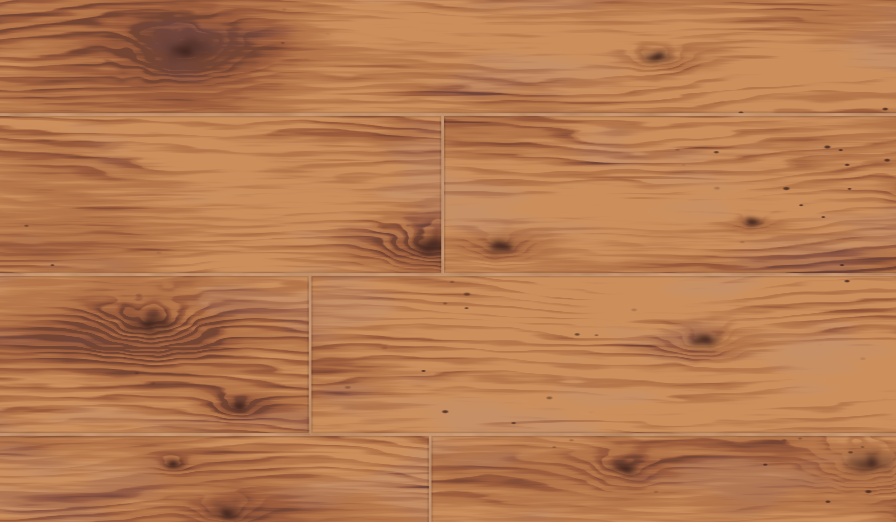
Give the GLSL for this texture, as a Shadertoy shader.

```glsl
// Four rows of warm, knotty wood planks divided by thin pale joints.
// Grain is the contour lines of a noise-warped height field; knots add
// bumps to that field so the growth rings bend and close around them.

const float ROW_HEIGHT = 0.3065;   // all lengths in canvas heights
const float ROW_ORIGIN = -0.139;
const vec4  BUTT_JOINTS = vec4(0.824, 0.594, 0.848, -1.0); // x, bottom row first
const float JOINT_HALF_WIDTH = 0.0026;
const float RING_FREQUENCY = 50.0;
const float KNOT_SPACING = 0.43;
const float KNOT_CHANCE = 0.88;
const vec2  KNOT_RADIUS = vec2(0.014, 0.058);
const vec2  KNOT_STRETCH = vec2(1.8, 1.0);
const vec2  PIT_CELL = vec2(0.040, 0.025);
const float BROAD_TONE = 0.52;     // contrast of bands and of large patches
const float PATCH_TONE = 0.42;
const float FIBRE_TONE = 0.27;

const vec3 HONEY  = vec3(0.80, 0.560, 0.360);
const vec3 AMBER  = vec3(0.71, 0.460, 0.285);
const vec3 BROWN  = vec3(0.61, 0.360, 0.235);
const vec3 UMBER  = vec3(0.46, 0.270, 0.200);
const vec3 CORE   = vec3(0.25, 0.140, 0.115);
const vec3 GROUT  = vec3(0.78, 0.590, 0.450);

float hash(vec2 p) {
    vec3 q = fract(p.xyx * 0.1031);
    q += dot(q, q.yzx + 33.33);
    return fract((q.x + q.y) * q.z);
}

float cornerSlope(vec2 cell, vec2 offset) {
    float angle = 6.28318 * hash(cell);
    return dot(vec2(cos(angle), sin(angle)), offset);
}

float gradientNoise(vec2 p) {
    vec2 i = floor(p), f = p - i;
    vec2 u = f * f * f * (f * (f * 6.0 - 15.0) + 10.0);
    vec2 e = vec2(1.0, 0.0);
    return mix(mix(cornerSlope(i, f), cornerSlope(i + e, f - e), u.x),
               mix(cornerSlope(i + e.yx, f - e.yx), cornerSlope(i + 1.0, f - 1.0), u.x), u.y);
}

float fbm(vec2 p) {
    float sum = 0.0, gain = 1.0;
    for (int i = 0; i < 3; i++) {
        sum += gain * gradientNoise(p);
        p = p * 2.03 + 17.0;
        gain *= 0.5;
    }
    return sum;
}

float buttJoint(float row) {
    return BUTT_JOINTS[int(clamp(row, 0.0, 3.0))];
}

// Returns ring bump, brown halo and dark core from the knots near p
vec3 knots(vec2 p, float row, float side) {
    vec3 total = vec3(0.0);
    float cell = floor(p.x / KNOT_SPACING);
    vec2 ragged = 0.22 * vec2(gradientNoise(p * 28.0), gradientNoise(p * 28.0 + 9.0));
    for (int i = -1; i <= 1; i++) {
        vec2 id = vec2(cell + float(i) + 20.0, row * 7.0 + 3.0);
        vec2 center = vec2((cell + float(i) + hash(id)) * KNOT_SPACING,
                           (row + mix(0.15, 0.85, hash(id + 41.0))) * ROW_HEIGHT + ROW_ORIGIN);
        float present = step(hash(id + 83.0), KNOT_CHANCE)
                      * step(abs(step(buttJoint(row), center.x) - side), 0.5);
        float size = hash(id + 127.0);
        float radius = mix(KNOT_RADIUS.x, KNOT_RADIUS.y, size * size);
        vec2 d = (p - center) / (KNOT_STRETCH * radius) + ragged;
        float core = exp(-dot(d, d) * mix(3.0, 9.0, size));
        float halo = exp(-dot(d, d * vec2(0.28, 0.6)));
        total += present * vec3(1.7 * radius * exp(-dot(d, d)), halo, core);
    }
    return total;
}

// Small dark pits, gathered in patches
float pits(vec2 p) {
    vec2 cell = floor(p / PIT_CELL);
    vec2 jitter = 0.25 + 0.5 * vec2(hash(cell + 5.0), hash(cell + 61.0));
    vec2 d = (p - (cell + jitter) * PIT_CELL) * vec2(0.5, 1.0);
    float radius = mix(0.0012, 0.0030, hash(cell + 19.0));
    float patchy = smoothstep(0.05, 0.3, gradientNoise(p * vec2(1.6, 3.0) + 4.0));
    return step(0.92, hash(cell + 97.0)) * patchy
         * (1.0 - smoothstep(radius * 0.4, radius + 0.0015, length(d)));
}

vec3 woodRamp(float v) {
    vec3 c = mix(HONEY, AMBER, smoothstep(0.05, 0.45, v));
    c = mix(c, BROWN, smoothstep(0.45, 0.75, v));
    return mix(c, UMBER, smoothstep(0.72, 1.08, v));
}

void mainImage(out vec4 fragColor, in vec2 fragCoord) {
    vec2 p = fragCoord / iResolution.y;
    float pixel = 1.0 / iResolution.y;

    // Plank layout
    float rowCoord = (p.y - ROW_ORIGIN) / ROW_HEIGHT;
    float row = floor(rowCoord);
    float side = step(buttJoint(row), p.x);
    float plank = row * 2.0 + side;
    vec2 q = p + vec2(7.3, 3.1) * (plank + 1.0);

    // Growth rings
    vec3 knot = knots(p, row, side);
    float field = q.y + 0.075 * gradientNoise(q * vec2(1.3, 4.5)) + knot.x;
    float phase = field * RING_FREQUENCY + 0.8 * fbm(q * vec2(3.5, 26.0));
    float t = fract(phase);
    float ring = smoothstep(0.2, 0.82, t) * (1.0 - smoothstep(0.82, 1.0, t));
    ring = mix(ring, 0.4, smoothstep(0.4, 1.0, fwidth(phase)));
    float ringStrength = mix(0.14, 0.56, smoothstep(-0.25, 0.35, fbm(q * vec2(1.5, 6.0) + 31.0)));

    // Large patches, bands following the grain, fine fibres, dark splits
    float patches = fbm(q * vec2(1.5, 2.6) + 53.0);
    float tone = fbm(vec2(q.x * 1.1, field * 7.0) + 11.0);
    float fibre = fbm(q * vec2(6.0, 110.0));
    float split = smoothstep(0.28, 0.5, gradientNoise(q * vec2(3.2, 75.0)))
                * smoothstep(0.0, 0.3, gradientNoise(q * vec2(1.7, 9.0) + 9.0));
    float plankTone = 0.16 * (hash(vec2(plank, 13.0)) - 0.5);
    float leftShade = 0.12 * (1.0 - smoothstep(0.0, 0.7, p.x));
    float darkness = 0.14 + plankTone + leftShade + PATCH_TONE * patches + BROAD_TONE * tone
                   + ringStrength * ring + FIBRE_TONE * fibre + 0.5 * split + 0.50 * knot.y;
    vec3 color = woodRamp(darkness);

    // Chalky sheen in places, then knot hearts and pits
    float sheen = smoothstep(0.05, 0.4, fbm(q * vec2(2.5, 9.0) + 71.0));
    color += sheen * vec3(-0.02, 0.0, 0.035);
    color = mix(color, CORE, clamp(0.85 * knot.z + 0.8 * pits(p), 0.0, 0.9));

    // Joints with a soft shaded lip
    float rowGap = abs(rowCoord - floor(rowCoord + 0.5)) * ROW_HEIGHT;
    float gap = min(rowGap, abs(p.x - buttJoint(row)));
    color *= 1.0 - 0.14 * (1.0 - smoothstep(JOINT_HALF_WIDTH, JOINT_HALF_WIDTH * 3.0, gap));
    float cover = 1.0 - smoothstep(JOINT_HALF_WIDTH - pixel * 0.5, JOINT_HALF_WIDTH + pixel * 0.5, gap);
    float wear = 0.85 + 0.3 * fbm(p * 14.0);
    color = mix(color, GROUT * (0.93 + 0.1 * wear), cover * clamp(wear, 0.0, 1.0));

    fragColor = vec4(color, 1.0);
}
```
